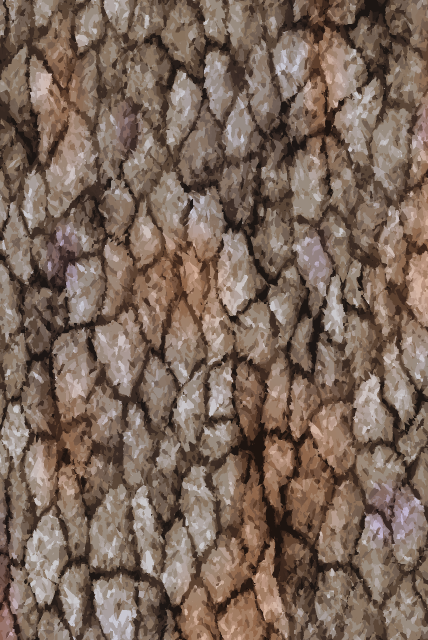
Reproduce this texture procedurally as a Shadertoy shader.

```glsl
// Rough tree bark: tall, staggered Voronoi plates above brown gaps and thin cracks.
// Two layers of pointed shards fray the plate outlines and scatter flecks on them;
// the tone is then posterised through a ramp of browns and greys.

float hash(vec2 p) {
    return fract(sin(dot(p, vec2(127.1, 311.7))) * 43758.5453);
}

vec2 hash2(vec2 p) {
    return vec2(hash(p), hash(p + 57.3));
}

float noise(vec2 p) {
    vec2 i = floor(p), f = fract(p);
    f = f * f * (3.0 - 2.0 * f);
    return mix(mix(hash(i), hash(i + vec2(1, 0)), f.x),
               mix(hash(i + vec2(0, 1)), hash(i + vec2(1, 1)), f.x), f.y);
}

// Slivers turned at random: xy = offset to the shard centre, z = fleck strength
vec3 shard(vec2 p, float size) {
    vec2 q = p / size, base = floor(q);
    float nearest = 9.0;
    vec3 result = vec3(0.0);
    for (int y = -1; y <= 1; y++)
    for (int x = -1; x <= 1; x++) {
        vec2 cell = base + vec2(x, y);
        vec2 toCentre = cell + hash2(cell) - q;
        float angle = (hash(cell + 8.1) - 0.5) * 2.0;
        vec2 axis = vec2(sin(angle), cos(angle));
        float along = abs(dot(toCentre, axis));
        float across = abs(dot(toCentre, vec2(axis.y, -axis.x)));
        float d = across + 0.28 * along;
        if (d < nearest) {
            nearest = d;
            // The cube keeps most shards calm and a few strong
            float u = hash(cell + 23.7) - 0.5;
            result = vec3(toCentre * size, 4.0 * u * u * u);
        }
    }
    return result;
}

// Bark plate: x = distance from the crack, y = random tone, zw = place on plate
vec4 plate(vec2 p) {
    p += 0.032 * (vec2(noise(p * vec2(14, 9)), noise(p * vec2(11, 7) + 40.0)) - 0.5);
    p.x += 0.012 * (noise(p * vec2(34, 22)) - 0.5);
    vec2 q = p * vec2(20.0, 8.6), base = floor(q);
    float first = 9.0, second = 9.0;
    vec3 found = vec3(0.0);
    for (int y = -2; y <= 2; y++)
    for (int x = -1; x <= 1; x++) {
        vec2 cell = base + vec2(x, y);
        vec2 site = cell + 0.07 + 0.86 * hash2(cell + 3.0);
        site.y += 0.5 * mod(cell.x, 2.0);
        vec2 d = q - site;
        // Half Manhattan distance gives the plates tapered, angular ends
        float len = 0.5 * length(d) + 0.4 * (abs(d.x) + abs(d.y));
        if (len < first) {
            second = first;
            first = len;
            found = vec3(hash(cell + 71.0), d);
        } else {
            second = min(second, len);
        }
    }
    return vec4(second - first, found);
}

vec3 ramp(float t) {
    vec3 c = mix(vec3(0.11, 0.085, 0.075), vec3(0.23, 0.17, 0.14), smoothstep(-0.16, 0.04, t));
    c = mix(c, vec3(0.36, 0.28, 0.22), smoothstep(0.14, 0.27, t));
    c = mix(c, vec3(0.45, 0.38, 0.33), smoothstep(0.34, 0.44, t));
    c = mix(c, vec3(0.54, 0.45, 0.37), smoothstep(0.49, 0.59, t));
    c = mix(c, vec3(0.60, 0.55, 0.50), smoothstep(0.64, 0.74, t));
    c = mix(c, vec3(0.69, 0.65, 0.64), smoothstep(0.86, 0.95, t));
    return mix(c, vec3(0.79, 0.78, 0.79), smoothstep(1.0, 1.14, t));
}

vec3 bark(vec2 p) {
    // Shards drag the plate lookup aside, leaving ragged outlines
    vec3 coarse = shard(p, 0.0150);
    vec3 fine = shard(p + 3.7, 0.0085);
    vec2 ragged = p + 0.32 * coarse.xy + 0.30 * fine.xy;
    vec4 pl = plate(ragged);

    // Plates stand sharply above the gaps, with a shaded right flank
    float body = smoothstep(0.07, 0.15, pl.x);
    float flank = smoothstep(0.12, 0.42, pl.z - 0.25 * pl.w);
    float tone = mix(0.21, 0.70 + 0.34 * (pl.y - 0.5) - 0.24 * flank, body);
    tone += 0.10 * smoothstep(0.15, 0.45, pl.x) * body;
    tone += (0.52 * coarse.z + 0.72 * fine.z) * (0.55 + 0.45 * body);

    // Sunken patches, and cracks that open to near black
    tone -= 0.26 * smoothstep(0.68, 0.82, noise(ragged * vec2(15, 9) + 9.0));
    float depth = smoothstep(0.35, 0.6, noise(p * vec2(16, 11) + 20.0));
    tone -= 0.30 * depth * (1.0 - smoothstep(0.045, 0.075, pl.x));
    vec3 color = ramp(floor(tone * 12.0 + 0.5) / 12.0);

    // Rusty streaks, cool weathered plates and faint violet stains
    float rust = smoothstep(0.68, 0.98, noise(ragged * vec2(10, 3.5) + 5.0));
    float cool = smoothstep(0.45, 0.8, noise(ragged * vec2(12, 6) + 31.0));
    float violet = smoothstep(0.75, 0.95, noise(ragged * vec2(10, 5) + 63.0));
    color *= mix(vec3(1.0), vec3(1.06, 0.89, 0.77), rust);
    color *= mix(vec3(1.0), vec3(0.99, 1.0, 1.05), cool * (1.0 - rust));
    return color * mix(vec3(1.0), vec3(0.95, 0.90, 1.03), violet);
}

void mainImage(out vec4 fragColor, in vec2 fragCoord) {
    // Four samples per pixel smooth the shard edges
    vec3 sum = vec3(0.0);
    for (int i = 0; i < 4; i++) {
        vec2 offset = vec2(i % 2, i / 2) * 0.5 - 0.25;
        sum += bark((fragCoord + offset) / iResolution.y);
    }
    fragColor = vec4(sum / 4.0, 1.0);
}
```
